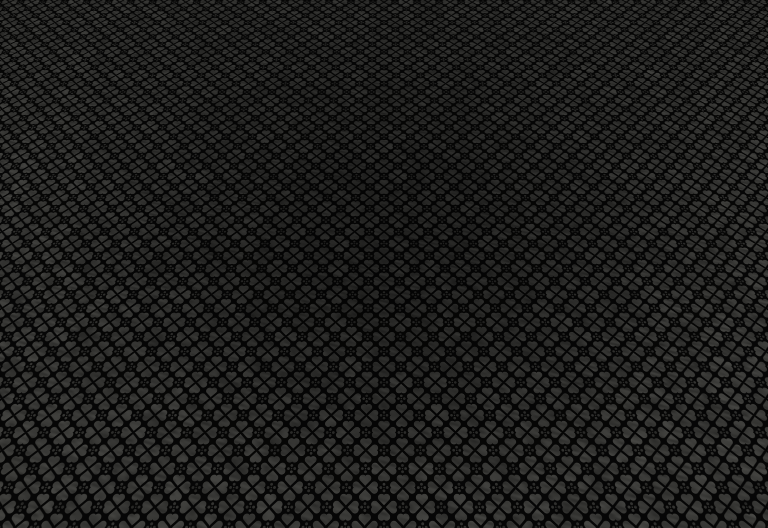
Give the GLSL for this pattern, as a Shadertoy shader.

```glsl
// Dark woven cloth of staggered four-heart clovers with four-dot rosettes between them.
// A receding plane is split into diamond cells; folded distance functions cut the
// shapes, and streaked noise and a shaded centre give the cloth its worn tone.

const float FAR_STEP = 0.0208;    // clover-to-rosette step at the top, in canvas heights
const float NEAR_STEP = 0.0368;   // the same step at the bottom
const float DEPTH_SCALE = 2.17;   // sets how many rows fit down the canvas

float hash(vec2 p) {
    return fract(sin(dot(p, vec2(127.1, 311.7))) * 43758.5453);
}

float valueNoise(vec2 p) {
    vec2 i = floor(p);
    vec2 f = fract(p);
    f = f * f * (3.0 - 2.0 * f);
    float low = mix(hash(i), hash(i + vec2(1.0, 0.0)), f.x);
    float high = mix(hash(i + vec2(0.0, 1.0)), hash(i + vec2(1.0, 1.0)), f.x);
    return mix(low, high, f.y);
}

// Centre of the diamond cell around p; centres lie where x + y is even.
vec2 diamondCentre(vec2 p) {
    vec2 id = floor(0.5 * vec2(p.x + p.y, p.x - p.y) + 0.5);
    return vec2(id.x + id.y, id.x - id.y);
}

// Folds the four axis directions onto the upward one.
vec2 foldToUp(vec2 p) {
    p = abs(p);
    return vec2(min(p.x, p.y), max(p.x, p.y));
}

// Heart with its tip at the origin, about 1.1 units tall.
float heartDistance(vec2 p) {
    p.x = abs(p.x);
    if (p.x + p.y > 1.0) {
        return length(p - vec2(0.25, 0.75)) - sqrt(2.0) / 4.0;
    }
    vec2 toNotch = p - vec2(0.0, 1.0);
    vec2 toEdge = p - 0.5 * max(p.x + p.y, 0.0);
    float d = sqrt(min(dot(toNotch, toNotch), dot(toEdge, toEdge)));
    return d * sign(p.x - p.y);
}

// Four hearts whose tips meet around the centre.
float cloverDistance(vec2 p, float tipGap, float size) {
    return heartDistance((foldToUp(p) - vec2(0.0, tipGap)) / size) * size;
}

// Four dots on the axes around a smaller central dot.
float rosetteDistance(vec2 p, float spread, float radius) {
    float petals = length(foldToUp(p) - vec2(0.0, spread)) - radius;
    return min(petals, length(p) - radius * 0.5);
}

float coverage(float d, float blur) {
    return 1.0 - smoothstep(-blur, blur, d);
}

// Maps the canvas to the tilted cloth; one unit is one clover-to-rosette step.
vec2 clothPlane(vec2 uv, float aspect) {
    float stepSize = mix(NEAR_STEP, FAR_STEP, uv.y);
    return vec2((uv.x - 0.5) * aspect, DEPTH_SCALE) / stepSize;
}

// Fine slanted threads with coarser worn patches.
float threadWear(vec2 plane) {
    vec2 slanted = vec2(plane.x, plane.y + 0.3 * plane.x);
    float threads = valueNoise(slanted * vec2(2.2, 6.0));
    float patches = valueNoise(plane * 1.6 + 17.0);
    return 0.74 + 0.40 * threads + 0.14 * patches;
}

// Light grows from the shaded centre towards the edges.
float edgeLight(vec2 uv) {
    float radius = length((uv - vec2(0.5, 0.57)) * vec2(1.0, 0.95));
    float light = smoothstep(0.05, 0.62, radius);
    return light * mix(1.0, 0.65, smoothstep(0.6, 1.0, uv.y));
}

void mainImage(out vec4 fragColor, in vec2 fragCoord) {
    vec2 uv = fragCoord / iResolution.xy;
    vec2 plane = clothPlane(uv, iResolution.x / iResolution.y);
    vec2 footprint = fwidth(plane);
    float blur = 0.55 * max(footprint.x, footprint.y);

    // Clovers sit on the even points of the lattice, rosettes on the odd ones.
    vec2 cloverCentre = diamondCentre(plane);
    vec2 shifted = plane + vec2(1.0, 0.0);
    vec2 rosetteCell = shifted - diamondCentre(shifted);
    float clover = coverage(cloverDistance(plane - cloverCentre, 0.09, 0.53), blur);
    float rosette = coverage(rosetteDistance(rosetteCell, 0.17, 0.075), blur);

    // Weave tone
    float light = edgeLight(uv);
    float variation = 0.94 + 0.12 * hash(cloverCentre);
    float wear = threadWear(plane) * variation;
    float motif = max(clover, rosette * 0.8);
    vec3 ground = vec3(0.020, 0.020, 0.019) * mix(0.85, 1.2, light);
    vec3 thread = mix(vec3(0.140, 0.140, 0.134), vec3(0.222, 0.222, 0.212), light);
    vec3 color = mix(ground, thread * wear, motif);

    fragColor = vec4(color, 1.0);
}
```
